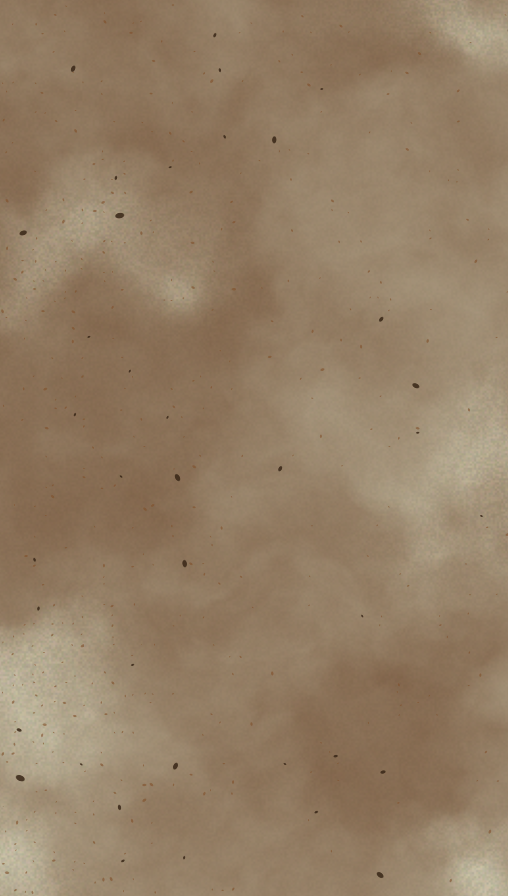
Give the GLSL for this texture, as a Shadertoy shader.

```glsl
// Mottled brown parchment: cloudy washes, pale worn patches, rust freckles and fine grain.

// Colours
const vec3 UMBER = vec3(0.51, 0.40, 0.30);
const vec3 PALE  = vec3(0.75, 0.72, 0.62);
const vec3 RUST  = vec3(0.50, 0.31, 0.16);
const vec3 SOOT  = vec3(0.22, 0.15, 0.09);

// Tuning, with lengths in canvas heights
const float CLOUD_FREQ    = 5.5;
const float CLOUD_AMOUNT  = 0.42;
const float BASE_TONE     = 0.05;
const float PATCH_AMOUNT  = 0.58;
const float WASH_AMOUNT   = 0.07;
const float WARP          = 0.09;
const float GRAIN_FREQ    = 430.0;
const float GRAIN_AMOUNT  = 0.035;
const float FRECKLE_CELL  = 0.011;
const float SPOT_CELL     = 0.055;

// Worn patches: centre, then radii
const int PATCH_COUNT = 6;
const vec4 PATCHES[PATCH_COUNT] = vec4[](
    vec4(0.52, 0.99, 0.10, 0.05),
    vec4(0.07, 0.72, 0.14, 0.06),
    vec4(0.53, 0.46, 0.09, 0.08),
    vec4(0.04, 0.23, 0.08, 0.08),
    vec4(0.00, 0.03, 0.08, 0.07),
    vec4(0.56, 0.05, 0.06, 0.04));

// Three random values per point, without sine
vec3 hash3(vec2 p) {
    vec3 q = fract(p.xyx * vec3(0.1031, 0.1030, 0.0973));
    q += dot(q, q.yxz + 33.33);
    return fract((q.xxy + q.yzz) * q.zyx);
}

vec3 noise3(vec2 p) {
    vec2 i = floor(p), f = fract(p);
    f = f * f * (3.0 - 2.0 * f);
    return mix(mix(hash3(i), hash3(i + vec2(1, 0)), f.x),
               mix(hash3(i + vec2(0, 1)), hash3(i + vec2(1, 1)), f.x), f.y);
}

vec3 fbm3(vec2 p) {
    vec3 sum = vec3(0.0);
    float amp = 0.5;
    for (int i = 0; i < 6; i++) {
        sum += amp * noise3(p);
        p = mat2(1.6, 1.2, -1.2, 1.6) * p + 17.3;
        amp *= 0.5;
    }
    return sum / 0.984;
}

// Overlapping rounded stains with a fairly crisp rim
float washes(vec2 p, float cell) {
    vec2 g = p / cell, id = floor(g);
    float cover = 0.0;
    for (int y = -1; y <= 1; y++)
    for (int x = -1; x <= 1; x++) {
        vec2 c = id + vec2(x, y);
        vec3 r = hash3(c + 61.0);
        float d = length(g - c - r.xy);
        float radius = mix(0.3, 0.75, r.z);
        cover += (1.0 - smoothstep(radius - 0.12, radius, d)) * (0.4 + 0.6 * r.x);
    }
    return cover;
}

// Scattered oval specks, one at most per cell
float specks(vec2 p, float cell, float chance, float minR, float maxR) {
    vec2 id = floor(p / cell);
    vec3 r = hash3(id + 211.0), s = hash3(id + 457.0);
    vec2 d = p - (id + mix(vec2(0.25), vec2(0.75), r.xy)) * cell;
    float a = 6.2832 * s.x;
    d = mat2(cos(a), -sin(a), sin(a), cos(a)) * d * vec2(0.8, 1.3);
    float radius = mix(minR, maxR, s.y * s.y * s.y);
    float soft = max(0.0006, 0.7 / iResolution.y);
    return step(r.z, chance) * (1.0 - smoothstep(radius - soft, radius + soft, length(d)));
}

void mainImage(out vec4 fragColor, in vec2 fragCoord) {
    vec2 p = fragCoord / iResolution.y;

    // Clouds and worn patches on a warped plane
    vec2 bend = fbm3(p * 9.0 + 40.0).xy - 0.5;
    vec2 q = p + WARP * bend;
    vec3 cloud = fbm3(q * CLOUD_FREQ * vec2(0.85, 1.1) + 7.0);
    float worn = 0.0;
    for (int i = 0; i < PATCH_COUNT; i++) {
        vec2 d = (p + 2.0 * WARP * bend - PATCHES[i].xy) / PATCHES[i].zw;
        worn = max(worn, exp(-dot(d, d)));
    }
    worn *= 0.6 + 0.8 * cloud.y;

    // Tone from brown to pale
    float tone = BASE_TONE + CLOUD_AMOUNT * smoothstep(0.3, 0.8, cloud.x);
    tone += PATCH_AMOUNT * worn;
    tone -= WASH_AMOUNT * (0.6 * washes(q, 0.16) + 0.4 * washes(q + 3.0, 0.07) - 0.9);
    tone += 0.10 * (fbm3(p * 38.0).z - 0.5);
    vec3 colour = mix(UMBER, PALE, clamp(tone, 0.0, 1.0));

    // Grain, stronger on the pale parts
    vec3 grain = noise3(p * GRAIN_FREQ) - 0.5;
    colour += GRAIN_AMOUNT * (0.7 + 2.0 * worn) * mix(vec3(grain.x), grain, 0.4);

    // Rust freckles gather at the left; dark spots lie anywhere
    float leftness = 1.0 - smoothstep(0.0, 0.38, p.x);
    float freckle = specks(p, FRECKLE_CELL, 0.06 + 0.25 * leftness * (0.4 + worn), 0.0007, 0.0019);
    float spot = specks(p + 5.0, SPOT_CELL, 0.22, 0.0012, 0.0042);
    colour = mix(colour, RUST, 0.6 * freckle);
    colour = mix(colour, SOOT, 0.85 * spot);

    fragColor = vec4(colour, 1.0);
}
```
